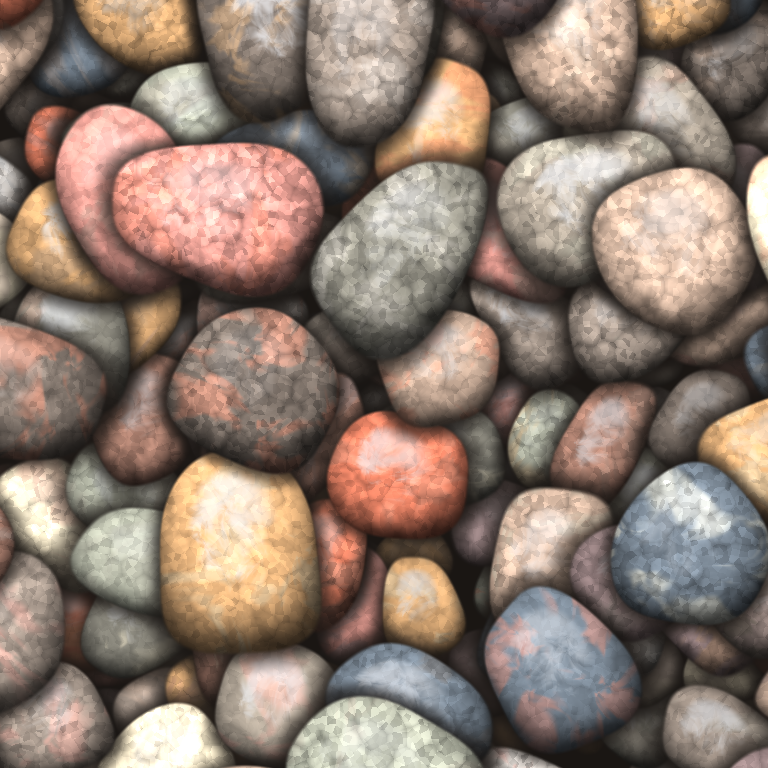
A WebGL 2 fragment shader for this texture:

```glsl
#version 300 es
precision highp float;

uniform vec2 u_resolution;
out vec4 fragColor;

const vec3 GAP = vec3(0.10, 0.085, 0.075);
const vec3 SKY = vec3(0.91, 0.92, 0.94);
const vec3 STONES[14] = vec3[14](
    vec3(0.56, 0.51, 0.47), vec3(0.43, 0.39, 0.36), vec3(0.38, 0.42, 0.46),
    vec3(0.62, 0.63, 0.57), vec3(0.77, 0.60, 0.42), vec3(0.80, 0.55, 0.51),
    vec3(0.62, 0.46, 0.40), vec3(0.95, 0.90, 0.78), vec3(0.78, 0.44, 0.34),
    vec3(0.55, 0.47, 0.47), vec3(0.66, 0.64, 0.62), vec3(0.50, 0.49, 0.45),
    vec3(0.70, 0.60, 0.53), vec3(0.60, 0.56, 0.51));

float hash(vec2 p) {
    vec3 q = fract(vec3(p.xyx) * 0.1031);
    q += dot(q, q.yzx + 33.33);
    return fract((q.x + q.y) * q.z);
}

vec2 hash2(vec2 p) {
    return vec2(hash(p + 17.3), hash(p + 71.9));
}

mat2 rotation(float angle) {
    float c = cos(angle), s = sin(angle);
    return mat2(c, s, -s, c);
}

// Cellular noise: x is the distance to the nearest point, y its random value
vec2 cellular(vec2 p) {
    vec2 cell = floor(p);
    vec2 nearest = vec2(2.0, 0.0);
    for (int y = -1; y <= 1; y++) {
        for (int x = -1; x <= 1; x++) {
            vec2 id = cell + vec2(x, y);
            float d = length(id + hash2(id) - p);
            if (d < nearest.x) nearest = vec2(d, hash(id + 5.7));
        }
    }
    return nearest;
}

// Layered, warped sines, roughly -1 to 1
float mottle(vec2 p) {
    float sum = 0.0, weight = 0.6;
    for (int i = 0; i < 5; i++) {
        p = rotation(0.9) * p * 1.7 + 0.7 * sin(p.yx * 1.3);
        sum += weight * sin(p.x) * sin(p.y + 1.1);
        weight *= 0.72;
    }
    return sum;
}

// Rounded, tapered outline: 1 on the rim
float outline(vec2 q, float power, float taper, float phase) {
    q.y *= max(1.0 + taper * q.x, 0.3);
    float a = atan(q.y, q.x);
    float r = pow(pow(abs(q.x), power) + pow(abs(q.y), power), 1.0 / power);
    return r * (1.0 + 0.035 * sin(3.0 * a + phase) + 0.018 * sin(5.0 * a - phase));
}

// Mineral colour: blotches, strata and fine grain
vec3 stoneColour(vec2 local, vec2 id) {
    vec3 base = STONES[int(hash(id + 3.1) * 13.99)];
    vec3 second = STONES[int(hash(id + 8.3) * 13.99)];
    vec2 offset = 20.0 * hash2(id + 2.0);
    float blotch = mottle(local * 16.0 + offset);
    float strata = sin(local.y * 130.0 + 3.0 * blotch) * step(0.72, hash(id + 6.6));
    vec2 grain = cellular(local * 110.0 + offset);
    vec2 flecks = cellular(local * 48.0 + offset);
    float rough = mix(0.35, 1.0, hash(id + 9.4));
    vec3 colour = mix(base, second, 0.38 * smoothstep(0.0, 0.6, blotch));
    colour *= 1.0 + 0.07 * strata + 0.10 * blotch;
    colour *= 1.0 + rough * (0.30 * (grain.y - 0.5) + 0.22 * (flecks.y - 0.5));
    return colour * (1.0 - 0.22 * rough * smoothstep(0.45, 0.85, flecks.x));
}

// Domed light with a wet sheen of broken edges
vec3 shade(vec3 colour, vec2 tilt, float r, float relief, float wet) {
    vec3 normal = normalize(vec3(tilt * r + 0.07 * relief, 0.75 * sqrt(max(1.0 - r * r, 0.0)) + 0.15));
    float diffuse = dot(normal, normalize(vec3(-0.12, 0.48, 0.86)));
    float sheen = dot(normal, normalize(vec3(-0.08, 0.36, 0.93))) + 0.035 * relief;
    colour *= mix(0.27, 1.27, smoothstep(-0.25, 1.0, diffuse));
    return mix(colour, SKY, wet * smoothstep(0.88, 1.01, sheen));
}

// One scattered layer, painted row by row over the ground
vec3 layPebbles(vec3 ground, vec2 p, float cells, float seed, float coverage, float light) {
    float soft = 0.0015 + 0.7 / u_resolution.y;
    for (int y = -1; y <= 1; y++) {
        for (int x = -1; x <= 1; x++) {
            vec2 cell = floor(p * cells) + vec2(x, y);
            vec2 id = cell + seed;
            if (hash(id + 1.7) > coverage) continue;
            vec2 centre = (cell + 0.5 + 0.56 * (hash2(id) - 0.5)) / cells;
            vec2 axes = mix(vec2(0.52, 0.40), vec2(0.78, 0.57), hash2(id + 4.0)) / cells;
            mat2 turn = rotation(6.2832 * hash(id + 12.5));
            vec2 local = (p - centre) * turn;
            vec2 q = local / axes;
            float r = outline(q, mix(2.0, 2.7, hash(id + 7.7)), 0.3 * hash(id + 5.2), 6.28 * hash(id + 11.0));
            float dist = (r - 1.0) * axes.y;

            // Contact shadow on the stones beneath
            ground = mix(GAP, ground, mix(0.22, 1.0, smoothstep(-0.004, 0.026, dist)));
            if (dist > soft) continue;
            float relief = mottle(local * 42.0 + 30.0 * hash(id));
            float wet = mix(0.12, 0.72, hash(id + 13.8));
            vec3 stone = shade(stoneColour(local, id), turn * q, r, relief, wet) * light;
            ground = mix(ground, stone, 1.0 - smoothstep(-soft, soft, dist));
        }
    }
    return ground;
}

void main() {
    vec2 p = gl_FragCoord.xy / u_resolution.y;
    vec3 colour = GAP;
    colour = layPebbles(colour, p, 10.0, 40.0, 1.0, 0.78);
    colour = layPebbles(colour, p + 0.37, 8.0, 130.0, 0.85, 0.95);
    colour = layPebbles(colour, p + 0.71, 6.8, 270.0, 0.62, 1.05);
    colour = layPebbles(colour, p + 0.53, 5.2, 390.0, 0.38, 1.1);
    fragColor = vec4(clamp(colour, 0.0, 1.0), 1.0);
}
```
